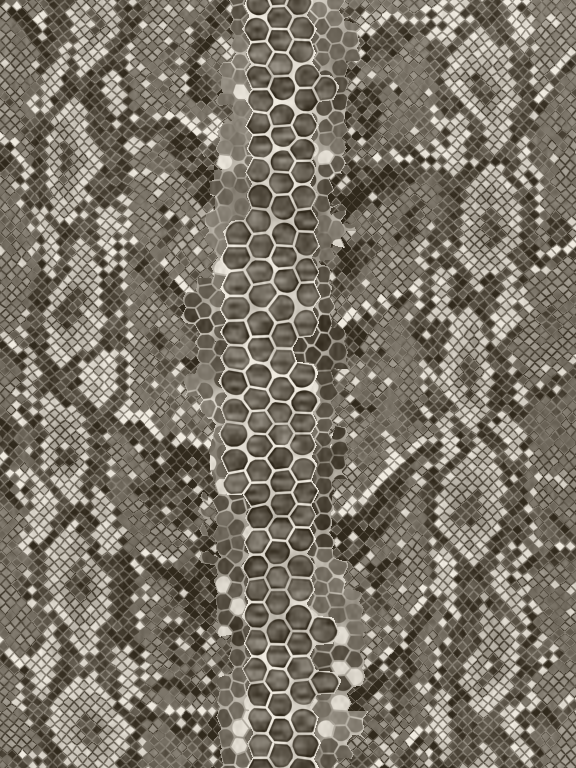
Reproduce this texture procedurally as a Shadertoy shader.

```glsl
// Python snake skin: a spine of large scales between finely scaled, patterned flanks.
#define SPINE_X 0.48
#define BIG_SCALE vec2(0.039, 0.043)
#define MID_SCALE vec2(0.025, 0.029)
#define FINE_SCALE vec2(0.0092, 0.0195)
#define SADDLE_STEP 0.26
#define CHAIN_STEP 0.25
#define CHAIN_OFFSET 0.345
#define SOFTNESS 0.0014
#define DARK vec3(0.19, 0.16, 0.11)
#define LIGHT vec3(0.94, 0.92, 0.88)

struct Scale { vec2 centre; float edge; float id; };

vec2 hash22(vec2 p) {
    vec3 q = fract(p.xyx * vec3(0.1031, 0.1030, 0.0973));
    q += dot(q, q.yzx + 33.33);
    return fract((q.xx + q.yz) * q.zy);
}

float noise(vec2 p) {
    vec2 i = floor(p), f = fract(p);
    f = f * f * (3.0 - 2.0 * f);
    float low = mix(hash22(i).x, hash22(i + vec2(1, 0)).x, f.x);
    float high = mix(hash22(i + vec2(0, 1)).x, hash22(i + 1.0).x, f.x);
    return mix(low, high, f.y);
}

float spineDistance(vec2 p) {
    return p.x - SPINE_X - 0.018 * sin(p.y * 6.0 + 0.5);
}

// Nearest cell of a staggered, jittered lattice with rounded corners
Scale nearestScale(vec2 p, vec2 size, float jitter) {
    float d1 = 9.0, d2 = 9.0, id = 0.0;
    vec2 c1 = vec2(0), c2 = vec2(1);
    for (int i = -1; i <= 1; i++) {
        float col = floor(p.x / size.x) + float(i);
        float shift = 0.5 * mod(col, 2.0);
        float row = floor(p.y / size.y - shift);
        for (int j = -1; j <= 1; j++) {
            vec2 cell = vec2(col, row + float(j));
            vec2 h = hash22(cell + 71.0);
            vec2 c = (cell + vec2(0.5, 0.5 + shift) + jitter * (h - 0.5)) * size;
            float d = dot(p - c, p - c);
            if (d < d1) { d2 = d1; c2 = c1; d1 = d; c1 = c; id = hash22(cell + 17.0).y; }
            else if (d < d2) { d2 = d; c2 = c; }
        }
    }
    float edge = (d2 - d1) / (2.0 * distance(c1, c2));
    return Scale(c1, min(edge, 0.56 * size.y - sqrt(d1)), id);
}

// Tone of the flank markings, sampled once per scale
float flankTone(vec2 p, float id) {
    float side = step(0.0, spineDistance(p));
    p += 0.05 * (vec2(noise(p * 9.0), noise(p * 9.0 + 40.0)) - 0.5);
    p += 0.022 * (vec2(noise(p * 28.0), noise(p * 28.0 + 90.0)) - 0.5);
    float d = abs(spineDistance(p));
    float y = p.y + 0.11 * side;
    float inner = smoothstep(0.27, 0.1, d);

    // Grey saddles with a dotted white rim above a dark band
    float v = (y - 0.5 * d) / SADDLE_STEP + 0.5 * (noise(p * 5.0) - 0.5);
    float f = fract(v);
    float tone = 0.43 + 0.25 * (noise(p * 14.0) - 0.5);
    float blotch = noise(p * 20.0 + 7.0) + 0.2 * inner;
    tone = mix(tone, 0.1, smoothstep(0.74, 0.86, blotch));
    float spot = length(vec2((d - 0.17) / 0.04, (f - 0.45) / 0.14));
    tone = mix(tone, 0.1, smoothstep(0.35, 0.0, abs(spot - 0.7)));
    tone = mix(tone, 0.08, smoothstep(0.0, 0.05, f - 0.88 + 0.22 * inner));
    if (f < 0.055 && id > 0.25) tone = 0.95;

    // Chain of pale lozenges with dark outlines and small side ovals
    float x = d - CHAIN_OFFSET;
    float u = y / CHAIN_STEP + 0.3;
    vec2 rnd = hash22(vec2(floor(u), side + 5.0));
    vec2 q = vec2((x - 0.02 * (rnd.x - 0.5)) / (0.042 + 0.015 * rnd.y), (fract(u) - 0.5) / 0.45);
    float lozenge = mix(length(q), abs(q.x) + abs(q.y), 0.5);
    vec2 o = vec2((abs(x) - 0.058) / 0.017, (fract(u + 0.5) - 0.5) / 0.24);
    if (abs(x) < 0.083) {
        tone = lozenge < 1.0 ? mix(0.62, 0.82, smoothstep(0.3, 0.9, lozenge)) : 0.13;
        if (lozenge < 0.3) tone = 0.15;
        if (lozenge > 1.1 && length(o) < 1.0) tone = 0.85;
    } else if (abs(x) < 0.093 && id > 0.4) tone = 0.85;
    return tone;
}

void mainImage(out vec4 fragColor, in vec2 fragCoord) {
    vec2 p = fragCoord / iResolution.x;
    float soft = max(SOFTNESS, 0.6 / iResolution.x);
    vec2 skin = p + 0.018 * (vec2(noise(p * 6.0), noise(p * 6.0 + 20.0)) - 0.5);
    float grain = noise(p * vec2(170.0, 110.0));
    Scale big = nearestScale(skin, BIG_SCALE, 0.22);
    Scale mid = nearestScale(skin, MID_SCALE, 0.4);
    float ragged = 0.05 * (noise(p * 15.0 + 60.0) - 0.5);
    float tone, net, gap;
    Scale s;

    if (abs(spineDistance(big.centre)) < 0.066) {
        // Large spine scales: streaked, dark rimmed, set in pale skin
        s = big;
        float streak = noise(p * vec2(45.0, 110.0) + 30.0 * s.id);
        tone = 0.27 + 0.12 * (s.id - 0.5) + 0.4 * (streak - 0.5);
        tone -= 0.16 * smoothstep(0.008, 0.003, s.edge);
        net = 0.72 + 0.3 * noise(p * 25.0);
        gap = 0.0022;
    } else if (abs(spineDistance(mid.centre)) < 0.112 + ragged) {
        // Medium scales: dark, with stray white flecks
        s = mid;
        float patchTone = noise(s.centre * 12.0);
        tone = 0.04 + 0.45 * patchTone + 0.15 * (s.id - 0.5);
        if (s.id > 0.9) tone = 0.9;
        net = 0.35 + 0.5 * noise(p * 22.0 + 11.0);
        gap = 0.0015;
    } else {
        // Fine diamond scales carrying the markings
        s = nearestScale(skin, FINE_SCALE, 0.16);
        float near = smoothstep(0.25, 0.1, abs(spineDistance(s.centre)));
        tone = flankTone(s.centre, s.id) + (0.26 + 0.3 * near) * (s.id - 0.5);
        if (s.id > 0.96 - 0.06 * near) tone = 0.88;
        net = tone + mix(0.24, -0.5, smoothstep(0.2, 0.6, tone));
        gap = 0.0014;
    }

    float cover = smoothstep(gap - soft, gap + soft, s.edge);
    tone = mix(net, tone, cover) + 0.1 * (grain - 0.5);
    // Gentle unevenness of the light over the hide
    tone += 0.1 * (noise(p * 3.0 + 3.0) - 0.5) + 0.02;
    fragColor = vec4(mix(DARK, LIGHT, clamp(tone, 0.0, 1.0)), 1.0);
}
```
